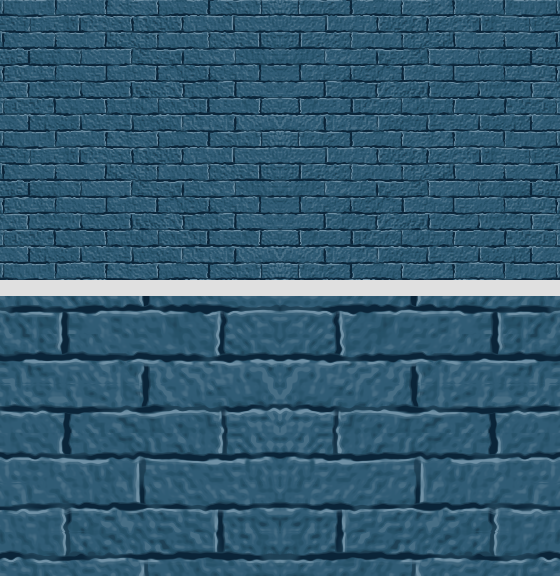
Top, the full canvas; bottom, a detail of the centre.
This texture is drawn by a Shadertoy shader. Its source:

```glsl
const vec3 GAP = vec3(0.04, 0.14, 0.22);
const vec3 SHADE = vec3(0.11, 0.24, 0.32);
const vec3 BRICK_DIM = vec3(0.15, 0.32, 0.41);
const vec3 BRICK = vec3(0.19, 0.36, 0.46);
const vec3 PALE = vec3(0.28, 0.43, 0.52);
const vec3 RIM = vec3(0.44, 0.57, 0.65);

const float COURSE = 0.0589;      // height of one course
const float FIRST_BED = 0.055;    // first bed joint below the top edge
const float LENGTH = 0.1836;      // length of one brick
const float FIRST_JOINT = 0.0703; // first joint from the mirror axis
const float CYCLE = 8.0;          // courses before the wall repeats

float hash(vec2 p) {
    vec3 q = fract(p.xyx * vec3(0.1031, 0.1030, 0.0973));
    q += dot(q, q.yzx + 33.33);
    return fract((q.x + q.y) * q.z);
}

float noise(vec2 p) {
    vec2 i = floor(p), f = fract(p);
    f = f * f * (3.0 - 2.0 * f);
    return mix(mix(hash(i), hash(i + vec2(1, 0)), f.x),
               mix(hash(i + vec2(0, 1)), hash(i + vec2(1, 1)), f.x), f.y);
}

float fbm(vec2 p) {
    float sum = 0.0, amp = 0.5;
    for (int i = 0; i < 4; i++) {
        sum += amp * noise(p);
        p = p * 2.03 + 17.1;
        amp *= 0.5;
    }
    return sum;
}

// Soft line of the given half width around zero
float band(float dist, float halfWidth, float soft) {
    return 1.0 - smoothstep(halfWidth - soft, halfWidth + soft, abs(dist));
}

// Rough paint relief
float relief(vec2 p) {
    return 0.4 * noise(p * 70.0) + 0.6 * noise(p * 150.0 + 9.0);
}

// Painted brick face: tone, blotches and embossed grain
vec3 brickFace(vec2 p, vec2 brick) {
    float tone = 0.35 * hash(brick + 3.7) + fbm(p * vec2(24.0, 34.0)) - 0.64;
    float rough = mix(0.55, 1.0, hash(brick + 11.3));
    float slope = (relief(p) - relief(p - vec2(0.003, 0.004))) * rough;
    float stain = smoothstep(0.45, 0.7, fbm(p * 16.0 + 40.0)) * exp(-5.0 * p.x);
    float light = slope + 0.22 * tone + 0.07 * stain;
    vec3 col = mix(BRICK_DIM, BRICK, smoothstep(-0.12, 0.02, light));
    col = mix(col, PALE, smoothstep(0.06, 0.24, light));
    return mix(col, SHADE, 0.8 * smoothstep(0.13, 0.32, -light));
}

// Ragged groove, dark where deep, with a broken lit rim on its positive side
vec3 groove(vec3 col, float dist, vec2 p, float seed, float soft) {
    float wear = noise(p * 38.0 + seed);
    float chip = 0.6 * noise(p * 55.0 + seed + 5.0) + 0.4 * noise(p * 130.0 + seed);
    float ragged = dist + 0.0045 * (noise(p * 120.0 + seed) - 0.5);
    float w = 0.0008 + 0.0032 * wear;
    float lit = smoothstep(0.28, 0.62, chip);
    col = mix(col, PALE, 0.7 * band(ragged - w - 0.0025, 0.0035, soft * 1.5) * lit);
    col = mix(col, RIM, band(ragged - w - 0.0018, 0.0016, soft) * lit);
    col = mix(col, SHADE, 0.85 * band(ragged + 0.0012, w + 0.0012, soft));
    return mix(col, GAP, band(ragged + 0.0008, w, soft) * smoothstep(0.15, 0.5, wear));
}

void mainImage(out vec4 fragColor, in vec2 fragCoord) {
    vec2 uv = fragCoord / iResolution.xy;
    vec2 p = vec2(abs(2.0 * uv.x - 1.0), 1.0 - uv.y); // mirrored, measured downward
    float soft = max(0.0009, 0.4 / iResolution.y);

    // Slightly wavy bed joints
    float v = (p.y - FIRST_BED) / COURSE;
    float bed = floor(v + 0.5);
    float bedSeed = mod(bed, CYCLE) * 7.3;
    v -= 0.08 * (noise(vec2(p.x * 12.0, bedSeed)) - 0.5);
    float bedDist = (v - bed) * COURSE;
    float row = mod(floor(v) + 1.0, CYCLE);
    vec2 wall = vec2(p.x, (row + fract(v)) * COURSE);

    // Running bond with slightly uneven upright joints
    float u = (p.x - FIRST_JOINT) / LENGTH - 0.5 * mod(row, 2.0);
    float joint = max(floor(u + 0.5), 0.0);
    u -= 0.04 * (hash(vec2(joint, row)) - 0.5);
    float jointDist = (u - joint) * LENGTH;

    // Faces, then joints
    vec3 col = brickFace(wall, vec2(floor(u) + 2.0, row));
    col = groove(col, jointDist, wall, 2.0, soft);
    col = groove(col, bedDist, vec2(p.x, bedDist + 0.2), bedSeed + 9.0, soft);

    fragColor = vec4(col, 1.0);
}
```
